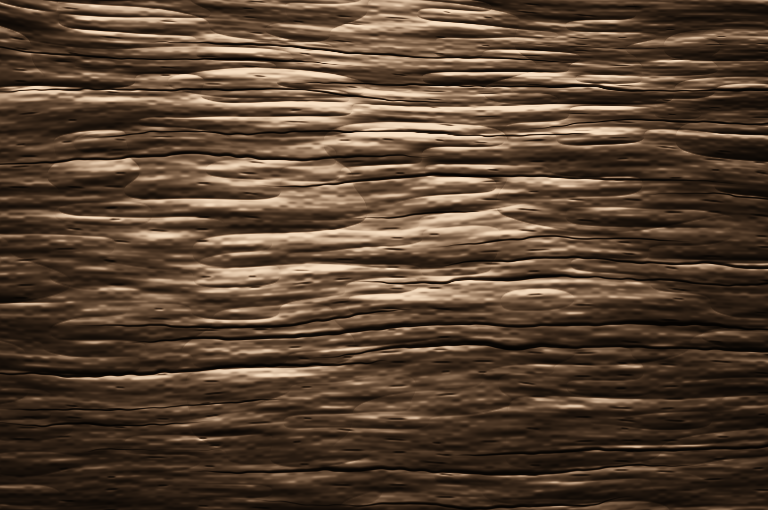
This texture is drawn by a WebGL 2 fragment shader. Its source:

```glsl
#version 300 es
precision highp float;
// Weathered timber under a low lamp: a stretched-noise relief is lit from
// above, then split by long tapering cracks with bright lower lips and
// sprinkled with short cellular nicks. A soft pool of light fades to the rim.
uniform vec2 u_resolution;
out vec4 fragColor;

#define CRACKS 24
#define CRACK_WIDTH 0.0095
#define LIP_GLOW 0.75
#define RELIEF 0.85
#define NICK_SHARE 0.34
#define LAMP_POS vec2(0.74, 0.72)
#define LAMP_SIZE vec2(0.64, 0.60)
#define LAMP_POWER 0.45
#define AMBIENT 0.10

float hash(vec2 p) {
    vec3 q = fract(vec3(p.xyx) * vec3(0.1031, 0.1030, 0.0973));
    q += dot(q, q.yzx + 33.33);
    return fract((q.x + q.y) * q.z);
}

float noise(vec2 p) {
    vec2 cell = floor(p), f = fract(p);
    f = f * f * f * (f * (f * 6.0 - 15.0) + 10.0);
    float low = mix(hash(cell), hash(cell + vec2(1, 0)), f.x);
    float high = mix(hash(cell + vec2(0, 1)), hash(cell + vec2(1, 1)), f.x);
    return mix(low, high, f.y);
}

// Layered sines bend the grain; near the top left it sweeps downwards.
vec2 bendGrain(vec2 p) {
    float wave = 0.011 * sin(2.3 * p.x + 3.0 * p.y + 0.6)
               + 0.006 * sin(5.7 * p.x - 7.0 * p.y + 2.0)
               + 0.003 * sin(13.0 * p.x + 19.0 * p.y);
    float sweep = 0.13 * smoothstep(0.70, 1.05, p.y) * (1.0 - exp(-1.6 * p.x));
    return vec2(p.x, p.y + wave + sweep);
}

// Creased ripples, stronger in the upper half, over straight fine fibres.
float height(vec2 p) {
    float rough = mix(0.55, 1.1, smoothstep(0.25, 0.70, p.y));
    float h = rough * 0.55 * abs(2.0 * noise(p * vec2(3.2, 15.0) + 7.3) - 1.0) / 15.0;
    h += rough * 0.55 * abs(2.0 * noise(p * vec2(7.0, 31.0) + 31.7) - 1.0) / 31.0;
    h += 0.60 * noise(p * vec2(9.0, 58.0) + 53.1) / 58.0;
    h += 0.55 * noise(p * vec2(17.0, 104.0) + 91.9) / 104.0;
    h += 0.38 * noise(p * vec2(62.0, 135.0) + 17.5) / 135.0;
    return h;
}

// Returns darkness in x and lip brightness in y, over all cracks.
vec2 cracks(vec2 p, float soft) {
    vec2 result = vec2(0.0);
    for (int i = 0; i < CRACKS; i++) {
        float id = float(i);
        float size = hash(vec2(id, 4.7));
        float middle = 1.5 * hash(vec2(id, 11.3));
        float reach = mix(0.18, 0.75, size);
        float wander = 0.030 * noise(vec2(p.x * 2.2, id * 9.1))
                     + 0.008 * noise(vec2(p.x * 13.0, id * 5.3))
                     + 0.003 * noise(vec2(p.x * 47.0, id * 3.7));
        float base = (id + 0.8 * hash(vec2(id, 23.9))) / float(CRACKS);
        float d = p.y - base - wander + 0.02;
        float taper = 1.0 - smoothstep(0.35, 1.0, abs(p.x - middle) / reach);
        float open = taper * mix(0.25, 1.0, size * size)
                   * (0.35 + 1.1 * noise(vec2(p.x * 6.0, id * 7.7)));
        float w = CRACK_WIDTH * open;
        float above = smoothstep(-soft, soft, d);
        float gap = above * (1.0 - smoothstep(w * 0.5, w * 1.5 + soft, d));
        float shadow = above * 0.45 * exp(-max(d, 0.0) / 0.016);
        float visible = smoothstep(0.02, 0.22, open);
        result.x = max(result.x, max(gap * visible, shadow * min(open, 1.0)));
        result.y = max(result.y, (1.0 - above) * exp(min(d, 0.0) / 0.009) * min(open, 1.0));
    }
    return result;
}

// One tilted dash per stretched cell, kept inside its cell.
vec2 nicks(vec2 p, float soft) {
    vec2 scale = vec2(11.0, 48.0);
    vec2 cell = floor(p * scale);
    float seed = hash(cell + 71.0);
    vec2 centre = 0.5 + 0.3 * (vec2(hash(cell + 5.0), hash(cell + 13.0)) - 0.5);
    vec2 d = (fract(p * scale) - centre) / scale;
    d.y += d.x * 0.12 * (hash(cell + 29.0) - 0.3);
    float reach = mix(0.010, 0.030, hash(cell + 43.0));
    float taper = step(seed, NICK_SHARE) * (1.0 - smoothstep(0.3, 1.0, abs(d.x) / reach));
    float dark = 1.0 - smoothstep(0.0007, 0.0012 + soft, abs(d.y));
    float light = 1.0 - smoothstep(0.0007, 0.0012 + soft, abs(d.y + 0.0035));
    return taper * vec2(dark, light);
}

// Brown darkens towards umber and pales towards cream.
vec3 woodColour(float tone) {
    return tone * vec3(1.0, 0.64 + 0.27 * tone, 0.36 + 0.44 * tone);
}

void main() {
    vec2 p = gl_FragCoord.xy / u_resolution.y;
    p.x *= 1.506 * u_resolution.y / u_resolution.x;
    float soft = max(0.0015, 0.8 / u_resolution.y);
    vec2 grain = bendGrain(p);

    // Slopes facing up catch the lamp.
    float stepY = 0.0035;
    float slope = (height(grain - vec2(0.0, stepY)) - height(grain)) / stepY;
    float patches = noise(grain * vec2(3.0, 9.0) + 3.0) - 0.5;
    float shade = exp(RELIEF * slope + 0.45 * patches - 0.04);

    vec2 offset = (p - LAMP_POS) / LAMP_SIZE;
    float lamp = AMBIENT + LAMP_POWER * exp(-dot(offset, offset));
    vec2 crack = cracks(grain, soft);
    vec2 nick = nicks(grain, soft);
    float tone = lamp * shade * (1.0 + LIP_GLOW * crack.y + 0.3 * nick.y);
    tone *= (1.0 - 0.93 * crack.x) * (1.0 - 0.6 * nick.x);
    tone = tone < 0.6 ? tone : 0.6 + 0.36 * (1.0 - exp((0.6 - tone) / 0.36));
    fragColor = vec4(woodColour(tone + 0.012), 1.0);
}
```
